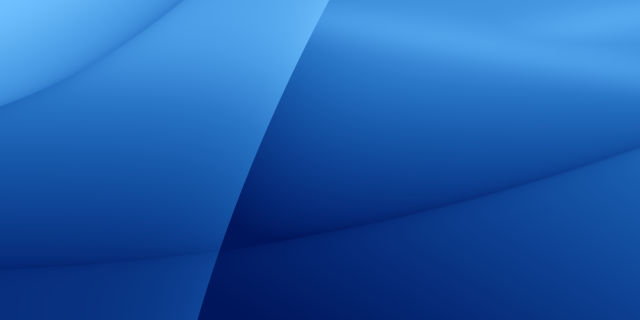
This background is drawn by a Shadertoy shader. Its source:

```glsl
// Arcs as quadratic coefficients: constant, linear, square
const vec3 PANEL_EDGE = vec3(0.617, 0.292, 0.120);
const vec3 LOWER_ARC = vec3(0.159, 0.030, 0.080);
const vec3 CORNER_ARC = vec3(0.667, 0.342, 0.416);

// Tones from deep to bright; light level n selects tone n
const int TONE_COUNT = 7;
const vec3 TONES[TONE_COUNT] = vec3[TONE_COUNT](
    vec3(0.00, 0.085, 0.36), vec3(0.02, 0.16, 0.46),
    vec3(0.05, 0.25, 0.57), vec3(0.09, 0.35, 0.67),
    vec3(0.16, 0.46, 0.78), vec3(0.29, 0.615, 0.90),
    vec3(0.44, 0.76, 1.00));

const float CREASE_DEPTH = 0.45;
const float CREASE_WIDTH = 0.022;
const float FOLD_SOFTNESS = 0.004;
const float EDGE_GLOW = 0.7;
const float EDGE_GLOW_WIDTH = 0.15;
const float EDGE_SHADE = 1.2;
const float EDGE_SHADE_WIDTH = 0.2;
const float BEAM_GAIN = 0.5;
const float BEAM_WIDTH = 0.065;
const vec2 BEAM_CROSSING = vec2(1.46, 0.865);

// Approximate signed distance to a quadratic arc, positive above it
float arcDistance(vec3 arc, vec2 p) {
    float height = arc.x + p.x * (arc.y + p.x * arc.z);
    float slope = arc.y + 2.0 * arc.z * p.x;
    return (p.y - height) / sqrt(1.0 + slope * slope);
}

float softMin(float a, float b, float k) {
    float h = max(k - abs(a - b), 0.0) / k;
    return min(a, b) - 0.25 * k * h * h;
}

float crease(float d) {
    return CREASE_DEPTH * exp(-abs(d) / CREASE_WIDTH);
}

float side(float d, float softness) {
    return smoothstep(-softness, softness, d);
}

float beam(vec2 p, float slope) {
    float d = (p.y - BEAM_CROSSING.y - slope * (p.x - BEAM_CROSSING.x)) / BEAM_WIDTH;
    return exp(-d * d);
}

float leftLight(vec2 p, float edge, float lower, float fold) {
    float corner = arcDistance(CORNER_ARC, p);
    float body = softMin(0.15 + 5.6 * p.y, 5.05, 0.6);
    float foot = 1.25 + 0.4 * p.x;
    float cornerLight = softMin(4.6 + 5.0 * corner, 6.0, 0.4);
    float light = mix(foot, body, side(lower, fold));
    light = mix(light, cornerLight, side(corner, fold));
    light += EDGE_GLOW * exp(-abs(edge) / EDGE_GLOW_WIDTH);
    return light - crease(corner) - 0.6 * crease(lower);
}

float rightLight(vec2 p, float edge, float lower, float fold) {
    float body = softMin(7.0 * p.y - 0.94, 4.8, 0.8);
    // Two crossing beams, the rising one fading in to the right
    float rising = beam(p, 0.16) * smoothstep(1.3, 1.9, p.x);
    body += BEAM_GAIN * max(beam(p, -0.17), rising);
    // Shade cast along the panel edge
    float shade = EDGE_SHADE * (1.0 - 0.7 * smoothstep(0.7, 1.0, p.y));
    body -= shade * exp(-abs(edge) / EDGE_SHADE_WIDTH);
    float foot = 1.6 * p.x + 2.7 * p.y - 1.25;
    return mix(foot, body, side(lower, fold)) - crease(lower);
}

vec3 toneRamp(float light) {
    vec3 color = TONES[0];
    for (int i = 1; i < TONE_COUNT; i++)
        color = mix(color, TONES[i], clamp(light - float(i - 1), 0.0, 1.0));
    return color;
}

void mainImage(out vec4 fragColor, in vec2 fragCoord) {
    vec2 p = fragCoord / iResolution.y;
    float pixel = 1.0 / iResolution.y;
    float fold = max(FOLD_SOFTNESS, pixel);
    float edge = arcDistance(PANEL_EDGE, p.yx);
    float lower = arcDistance(LOWER_ARC, p);

    vec3 left = toneRamp(leftLight(p, edge, lower, fold));
    vec3 right = toneRamp(rightLight(p, edge, lower, fold));
    fragColor = vec4(mix(left, right, side(edge, 0.75 * pixel)), 1.0);
}
```
